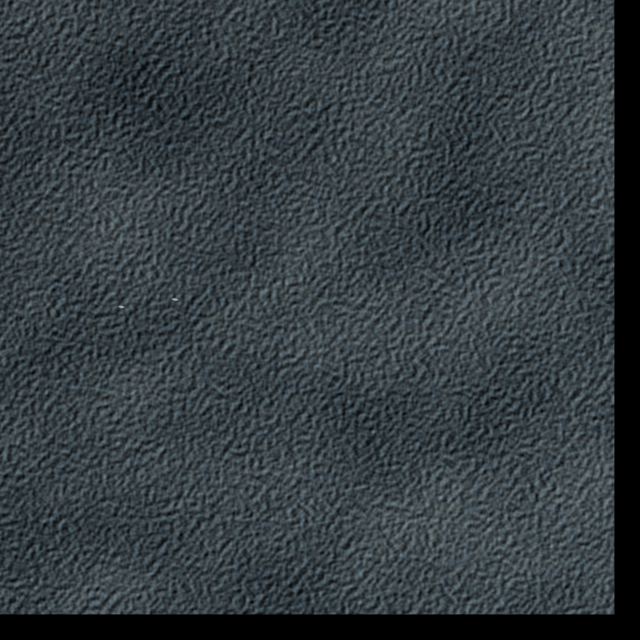
Reproduce this texture procedurally as a Shadertoy shader.

```glsl
// Draws a blue-grey, finely embossed leather-like sheet with a black strip right and below.

const vec3  TINT           = vec3(0.857, 1.0, 1.07);   // slate hue per unit of brightness
const vec3  BACKDROP       = vec3(0.0, 0.0, 0.005);
const vec3  FLECK_COLOR    = vec3(0.74, 0.76, 0.74);
const float BRIGHTNESS     = 0.266;
const float STRIP_WIDTH    = 0.04;
const float GRAIN_ANGLE    = 0.87;    // long axis of the grains, radians
const vec2  GRAIN_FREQ     = vec2(92.0, 116.0);        // along and across that axis
const float GRAIN_CONTRAST = 0.215;
const float EMBOSS_REACH   = 0.3;     // in grain cells
const float LIGHT_SWAY     = 1.1;     // local turning of the relief
const float BLOTCH_FREQ    = 4.5;
const float BLOTCH_DEPTH   = 0.085;
const float TILT           = 0.025;   // brightening towards the lower right
const float HUE_DRIFT      = 0.045;
const int   FLECK_COUNT    = 2;
const vec2  FLECK_SIZE     = vec2(0.0065, 0.0028);

vec2 hash2(vec2 p) {
    vec3 q = fract(vec3(p.xyx) * vec3(0.1031, 0.1030, 0.0973));
    q += dot(q, q.yzx + 33.33);
    return fract((q.xx + q.yz) * q.zy);
}

mat2 rotation(float angle) {
    float c = cos(angle), s = sin(angle);
    return mat2(c, -s, s, c);
}

float cornerSlope(vec2 cell, vec2 offset) {
    float angle = 6.2832 * hash2(cell + 300.0).x;
    return dot(vec2(cos(angle), sin(angle)), offset);
}

float gradientNoise(vec2 p) {
    vec2 i = floor(p), f = p - i;
    vec2 u = f * f * f * (f * (f * 6.0 - 15.0) + 10.0);
    vec2 e = vec2(1.0, 0.0);
    return mix(mix(cornerSlope(i, f), cornerSlope(i + e, f - e), u.x),
               mix(cornerSlope(i + e.yx, f - e.yx), cornerSlope(i + 1.0, f - 1.0), u.x), u.y);
}

float grainHeight(vec2 p) {
    return gradientNoise(p) + 0.42 * gradientNoise(p * 1.9 + 17.3);
}

// Relief lit from the upper left, across the grain axis
float embossedGrain(vec2 uv) {
    vec2 p = rotation(GRAIN_ANGLE) * uv * GRAIN_FREQ;
    float sway = LIGHT_SWAY * gradientNoise(uv * 22.0 + 41.0);
    vec2 reach = EMBOSS_REACH * vec2(sin(sway), cos(sway));
    return grainHeight(p - reach) - grainHeight(p + reach);
}

// Broad soft stains, slightly drawn out along the grain
float blotches(vec2 uv) {
    vec2 p = rotation(0.6) * uv * vec2(0.75, 1.2) * BLOTCH_FREQ;
    return gradientNoise(p + 5.2) + 0.5 * gradientNoise(p * 2.1 + 11.7)
         + 0.3 * gradientNoise(p * 4.7 + 23.1);
}

float fleckMask(vec2 uv) {
    float mask = 0.0;
    for (int i = 0; i < FLECK_COUNT; i++) {
        vec2 center = mix(vec2(0.1, 0.3), vec2(0.4, 0.75), hash2(vec2(float(i) * 7.0 + 3.0, 19.0)));
        vec2 d = rotation(-0.15) * (uv - center) / FLECK_SIZE;
        mask = max(mask, 1.0 - smoothstep(0.3, 1.1, length(d)));
    }
    return mask;
}

void mainImage(out vec4 fragColor, in vec2 fragCoord) {
    vec2 uv = fragCoord / iResolution.xy;
    vec2 pixel = 1.0 / iResolution.xy;

    // Brightness from relief, stains and overall tilt
    float grain = embossedGrain(uv);
    float stain = blotches(uv);
    float value = BRIGHTNESS + GRAIN_CONTRAST * grain + BLOTCH_DEPTH * stain
                + TILT * (uv.x - uv.y);
    value = max(value, 0.05);

    // Darker stains lean blue, and single grains vary a little in warmth
    float warmth = HUE_DRIFT * (stain + 1.2 * gradientNoise(uv * 60.0 + 77.0));
    vec3 color = value * (TINT + warmth * vec3(1.0, 0.1, -0.8));
    color = mix(color, FLECK_COLOR, 0.8 * fleckMask(uv));

    // Black strip along the right and lower edges
    vec2 inside = smoothstep(-pixel, pixel, vec2(1.0 - STRIP_WIDTH - uv.x, uv.y - STRIP_WIDTH));
    color = mix(BACKDROP, color, inside.x * inside.y);

    fragColor = vec4(color, 1.0);
}
```
